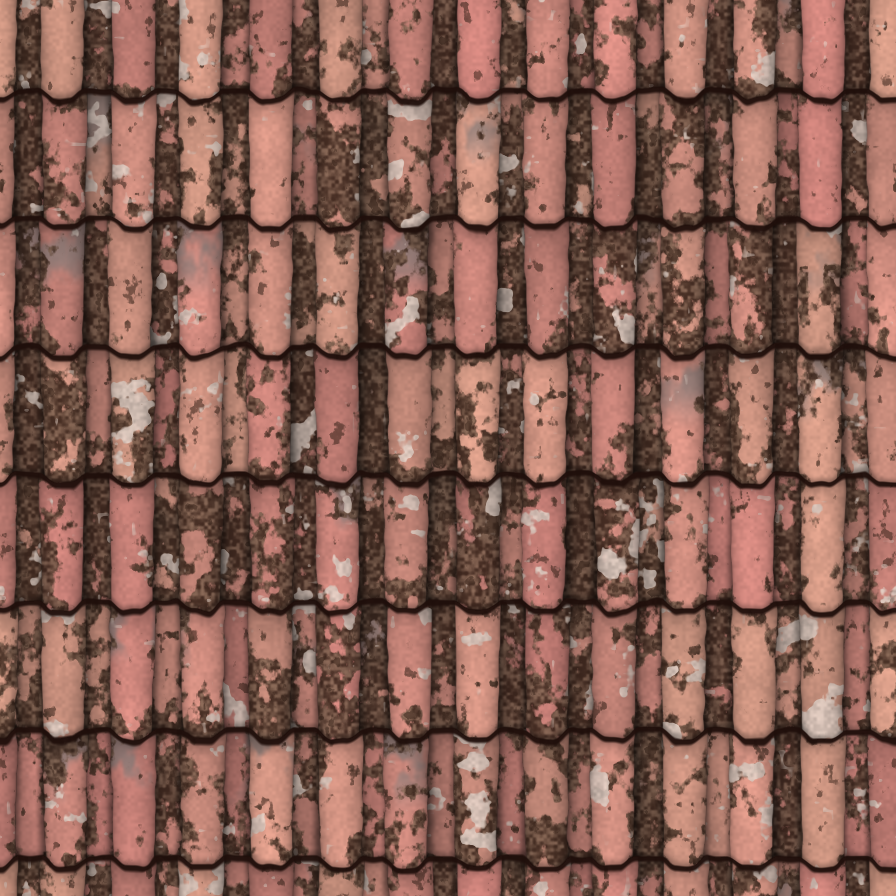
Write a Shadertoy shader that draws this texture.

```glsl
// Weathered clay roof: rows of tapered barrel tiles over mossy channel tiles.
// Each tile gets hashed tone, shift, moss and lichen; wrapped noise supplies
// the wear, and scalloped row ends cast a dark contact shadow.

const vec2 TILES = vec2(13.0, 7.0);         // repeats across and down
const vec2 ORIGIN = vec2(0.42, 0.22);       // layout offset in tiles
const float WIDTH_LOW = 0.295;              // barrel half width at its lip
const float WIDTH_TOP = 0.33;               // barrel half width at its top
const float LIP_RISE = 0.085;               // height of the scallop
const float LINE_WIDTH = 0.035;             // dark gap under a lip
const float SHADOW_LENGTH = 0.13;
const vec3 ROSE = vec3(0.77, 0.49, 0.46);
const vec3 TERRACOTTA = vec3(0.81, 0.59, 0.51);
const vec3 MOSS_DARK = vec3(0.20, 0.125, 0.09);
const vec3 MOSS_LIGHT = vec3(0.50, 0.39, 0.32);
const vec3 LICHEN = vec3(0.85, 0.78, 0.74);
const vec3 SOOT = vec3(0.49, 0.45, 0.44);
const vec3 GAP = vec3(0.12, 0.055, 0.04);

float hash(vec2 p, float seed) {
    vec3 q = fract(vec3(p, seed) * vec3(0.1031, 0.1030, 0.0973));
    q += dot(q, q.yzx + 33.33);
    return fract((q.x + q.y) * q.z);
}

float tileHash(vec2 id, float seed) {
    return hash(mod(id, TILES) + 1.0, seed);
}

// Value noise that wraps over the unit canvas
float noise(vec2 uv, vec2 cells, float seed) {
    vec2 p = uv * cells, i = floor(p), f = fract(p);
    f = f * f * (3.0 - 2.0 * f);
    vec2 a = mod(i, cells), b = mod(i + 1.0, cells);
    return mix(mix(hash(a, seed), hash(vec2(b.x, a.y), seed), f.x),
               mix(hash(vec2(a.x, b.y), seed), hash(b, seed), f.x), f.y);
}

float fbm(vec2 uv, vec2 cells, float seed) {
    float sum = 0.0, amp = 0.533;
    for (int k = 0; k < 4; k++) {
        sum += amp * noise(uv, cells, seed + float(k));
        cells *= 2.0;
        amp *= 0.5;
    }
    return sum;
}

float barrelShift(vec2 id) {
    return (tileHash(id, 3.0) - 0.5) * 0.07;
}

// Clay with moss, soot and lichen; across is -1..1, along is 0..1 up the tile
vec3 weatheredClay(vec2 uv, vec2 id, float across, float along, bool channel) {
    float kind = channel ? 40.0 : 10.0;
    vec2 p = uv + vec2(tileHash(id, kind), tileHash(id, kind + 1.0));
    float grain = noise(p, vec2(256.0), 5.0);
    float blotch = fbm(p, vec2(26.0, 20.0), 20.0);
    float fine = fbm(p, vec2(80.0, 64.0), 25.0);

    vec3 col = mix(ROSE, TERRACOTTA, tileHash(id, kind + 2.0));
    col *= 0.90 + 0.14 * tileHash(id, kind + 3.0);
    col *= 0.86 + 0.18 * blotch + 0.10 * grain;

    // Soot near the top of a few barrels
    float sooty = step(0.80, tileHash(id, kind + 4.0)) * smoothstep(0.4, 0.8, along);
    col = mix(col, SOOT, 0.75 * sooty * smoothstep(0.42, 0.62, blotch));

    // Moss gathers in the channels, at barrel sides and near the row ends
    float amount = tileHash(id, kind + 5.0);
    float limit = channel ? mix(0.63, 0.36, sqrt(amount))
                          : mix(0.65, 0.43, amount * amount * amount);
    limit -= 0.07 * across * across + 0.07 * smoothstep(0.25, 0.0, along);
    float moss = smoothstep(limit - 0.025, limit + 0.06, mix(blotch, fine, 0.48));
    vec3 mossColor = mix(MOSS_DARK, MOSS_LIGHT, smoothstep(0.25, 0.85, 0.5 * (grain + fine)));
    col = mix(col, mossColor, moss * 0.9);
    col = mix(col, MOSS_DARK, 0.55 * smoothstep(0.67, 0.76, fine));

    // Pale crusts, heavy on a few tiles, with small scattered spots
    float crust = fbm(p, vec2(32.0, 30.0), 60.0);
    float crustLimit = mix(0.77, 0.56, pow(tileHash(id, kind + 6.0), 2.5));
    float lichen = smoothstep(crustLimit, crustLimit + 0.045, crust);
    lichen = max(lichen, smoothstep(0.88, 0.95, noise(p, vec2(110.0), 70.0)) * 0.6
                         * smoothstep(0.45, 0.6, crust));
    return mix(col, LICHEN * (0.87 + 0.15 * grain), lichen * 0.9);
}

void mainImage(out vec4 fragColor, in vec2 fragCoord) {
    vec2 uv = fragCoord / iResolution.xy;
    vec2 g = uv * TILES - ORIGIN;
    g += 0.035 * (vec2(noise(uv, vec2(60.0), 80.0), noise(uv, vec2(60.0), 81.0)) - 0.5);
    float column = floor(g.x), x = fract(g.x) - 0.5;

    // Nearest scalloped row end: low under barrels, high over channels
    vec2 above = vec2(column, floor(g.y + 0.5));
    float u = (x - barrelShift(above)) / (WIDTH_LOW + 0.03);
    float drop = (1.0 - smoothstep(0.35, 1.1, abs(u))) * (0.85 + 0.15 * tileHash(above, 4.0));
    float d = g.y - above.y - LIP_RISE * (1.0 - drop);
    float row = above.y - (d < 0.0 ? 1.0 : 0.0);
    float along = clamp(g.y - row, 0.0, 1.0);

    // Barrel and channel coordinates
    vec2 barrelId = vec2(column, row), channelId = vec2(floor(g.x + 0.5), row);
    float lean = (tileHash(barrelId, 6.0) - 0.5) * 0.04 * (along - 0.5);
    float across = (x - barrelShift(barrelId) - lean) / mix(WIDTH_LOW, WIDTH_TOP, along);
    float channelX = (fract(g.x + 0.5) - 0.5) / 0.22;

    vec3 barrel = weatheredClay(uv, barrelId, across, along, false);
    float facing = sqrt(max(0.0, 1.0 - across * across));
    barrel *= mix(0.50, 1.06, pow(facing, 0.65)) - 0.05 * across;
    vec3 channel = weatheredClay(uv, channelId, channelX, along, true);
    channel *= mix(0.92, 0.45, smoothstep(0.35, 1.1, abs(channelX)));
    channel *= 1.0 - 0.18 * smoothstep(0.3, -0.9, channelX);
    vec3 col = mix(barrel, channel, smoothstep(0.95, 1.05, abs(across)));

    // Dark gap and soft shadow under each lip, with a rounded lip above
    float below = max(-d, 0.0);
    float shadow = d < 0.0 ? 1.0 - smoothstep(LINE_WIDTH * 0.6, LINE_WIDTH * 1.5, below)
                           : 1.0 - smoothstep(0.0, 0.018, d);
    if (d < 0.0) col *= 1.0 - 0.45 * exp(-below / SHADOW_LENGTH * 2.0);
    else col *= mix(0.72, 1.0, smoothstep(0.0, 0.07, d));
    col = mix(col, GAP, shadow * 0.93);
    fragColor = vec4(col, 1.0);
}
```
